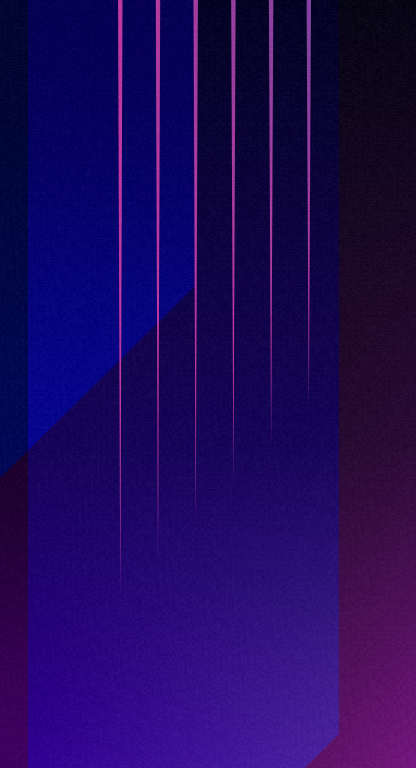
Write a WebGL 2 fragment shader that draws this background.

```glsl
#version 300 es
precision highp float;
// Night-blue panel between two dark side strips, crossed by a diagonal blue
// facet and hung with tapering pink needles. Built from vertical colour ramps,
// half-plane masks and a loop of thin lines, then finished with fine grain.

#define PANEL_LEFT 0.0365
#define PANEL_RIGHT 0.4414
#define CORNER_CUT 0.397
#define FACET_RIGHT 0.2545
#define FACET_BASE 0.3776
#define FACET_SLOPE 0.984
#define NEEDLES 6
#define NEEDLE_START vec2(0.1566, 0.218)
#define NEEDLE_STEP vec2(0.0491, 0.0497)
#define NEEDLE_HALF_WIDTH 0.0029
#define GRAIN_CELLS 512.0
#define GRAIN_AMOUNT 0.035

uniform vec2 u_resolution;
out vec4 fragColor;

float hash(vec2 p) {
    return fract(sin(dot(p, vec2(127.1, 311.7))) * 43758.5453);
}

// Antialiased mask of the side where the signed distance is positive.
float inside(float d, float pixel) {
    return clamp(d / pixel + 0.5, 0.0, 1.0);
}

// Three-colour vertical ramp with its middle stop at the given height.
vec3 ramp(vec3 low, vec3 middle, vec3 high, float stop, float y) {
    return y < stop ? mix(low, middle, y / stop)
                    : mix(middle, high, (y - stop) / (1.0 - stop));
}

// Share of a pixel covered by a line, exact even below one pixel in width.
float lineCoverage(float x, float halfWidth, float pixel) {
    float right = min(x + 0.5 * pixel, halfWidth);
    float left = max(x - 0.5 * pixel, -halfWidth);
    return max(right - left, 0.0) / pixel;
}

void main() {
    // Heights run from 0 to 1; x shares the same unit.
    vec2 p = gl_FragCoord.xy / u_resolution.y;
    float pixel = 1.0 / u_resolution.y;
    float across = gl_FragCoord.x / u_resolution.x;

    // Side strips
    vec3 leftStrip = mix(vec3(0.24, 0.0, 0.37), vec3(0.11, 0.0, 0.18),
                         smoothstep(0.0, 0.42, p.y));
    vec3 rightStrip = ramp(vec3(0.42, 0.08, 0.46), vec3(0.16, 0.04, 0.20),
                           vec3(0.025, 0.02, 0.08), 0.42, p.y);
    rightStrip *= 1.0 + 0.9 * (across - 0.9) * (1.0 - p.y);
    vec3 color = mix(leftStrip, rightStrip, step(0.5, across));

    // Main panel, lighter toward its lower right
    vec3 panel = ramp(vec3(0.24, 0.06, 0.60), vec3(0.085, 0.015, 0.35),
                      vec3(0.015, 0.01, 0.14), 0.42, p.y);
    float sheen = (across - 0.4) * (1.0 - smoothstep(0.0, 0.5, p.y));
    panel += vec3(0.14, 0.18, 0.07) * sheen;
    float band = inside(p.x - PANEL_LEFT, pixel) * inside(PANEL_RIGHT - p.x, pixel);
    float corner = inside((p.y - p.x + CORNER_CUT) * 0.7071, pixel);
    color = mix(color, panel, band * corner);

    // Diagonal blue facet, dimmer over the left strip
    float rise = (p.y - FACET_BASE - FACET_SLOPE * p.x) / length(vec2(1.0, FACET_SLOPE));
    float facet = inside(rise, pixel) * inside(FACET_RIGHT - p.x, pixel);
    float height = smoothstep(0.35, 1.0, p.y);
    vec3 blue = mix(vec3(0.03, 0.02, 0.57), vec3(0.02, 0.0, 0.33), height);
    vec3 dimBlue = mix(vec3(0.01, 0.03, 0.34), vec3(0.0, 0.02, 0.19), height);
    color = mix(color, mix(dimBlue, blue, band), facet);

    // Needles hanging from the top, each shorter than the last
    for (int i = 0; i < NEEDLES; i++) {
        vec2 tip = NEEDLE_START + float(i) * NEEDLE_STEP;
        float along = clamp((p.y - tip.y) / (1.0 - tip.y), 0.0, 1.0);
        float cover = lineCoverage(p.x - tip.x, NEEDLE_HALF_WIDTH * along, pixel);
        float violet = float(i) / float(NEEDLES - 1) * smoothstep(0.5, 1.0, p.y);
        vec3 tint = mix(vec3(0.74, 0.22, 0.62), vec3(0.50, 0.26, 0.62), violet);
        color = mix(color, tint, cover);
    }

    // Fine grain
    float grain = hash(floor(p * GRAIN_CELLS)) - 0.5;
    color += grain * GRAIN_AMOUNT;
    fragColor = vec4(clamp(color, 0.0, 1.0), 1.0);
}
```
